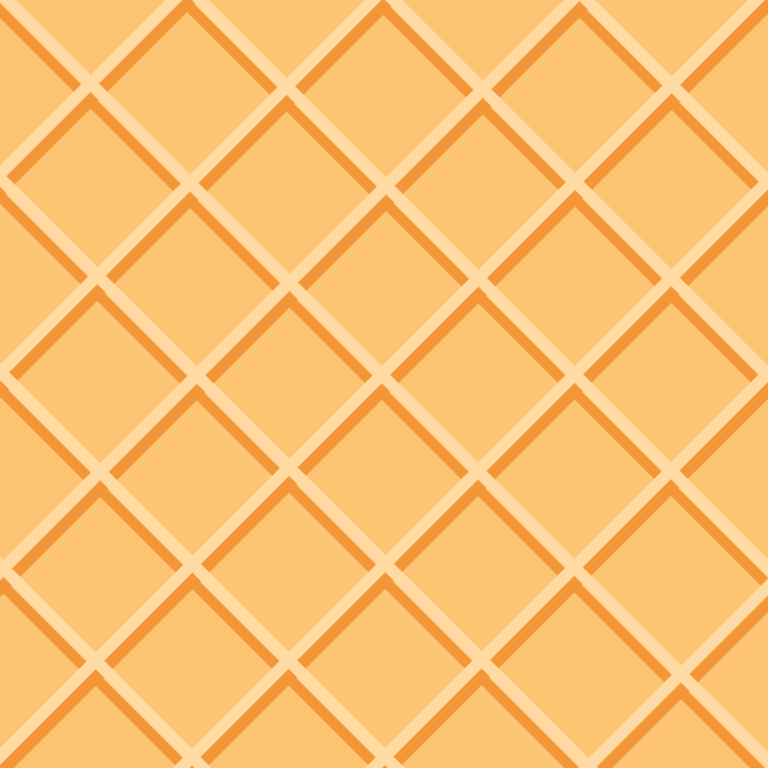
Write a three.js fragment shader that draws this pattern.

```glsl
// Waffle lattice: pale diagonal ridges with dark shadows on a golden base.
varying vec2 vUv;

const vec3 BASE = vec3(0.99, 0.77, 0.45);
const vec3 RIDGE = vec3(1.00, 0.86, 0.64);
const vec3 SHADE = vec3(0.95, 0.59, 0.22);
const vec3 RIM = vec3(0.99, 0.81, 0.53);

// Extents measured along the diagonal sum or difference of x and y
const float HALF_RIDGE = 0.0111;
const float RIM_REACH = 0.0134;
const float SHADE_REACH = 0.0328;

// Soft coverage of the interval from lo to hi
float band(float d, float lo, float hi, float soft) {
  return clamp((d - lo) / soft + 0.5, 0.0, 1.0)
       * clamp((hi - d) / soft + 0.5, 0.0, 1.0);
}

// Rising ridges: wider pitch before the middle one, and a wide last gap
float risingLine(float k) {
  float before = 1.0 - step(0.0, k);
  float pitch = mix(0.2507, 0.2591, before);
  return 0.985 + pitch * k + 0.0189 * before + 0.0273 * step(2.5, k);
}

// Falling ridges: even pitch, with one narrow gap before the middle one
float fallingLine(float k) {
  return 0.0091 + 0.2517 * k + 0.0104 * (1.0 - step(0.0, k));
}

// Coverage of one ridge: x = ridge, y = rim, z = shadow below it
vec3 ridgeParts(float below, float soft) {
  return vec3(band(below, -HALF_RIDGE, HALF_RIDGE, soft),
              band(below, 0.0, RIM_REACH, soft),
              band(below, 0.0, SHADE_REACH, soft));
}

void main() {
  vec2 p = vec2(vUv.x, 1.0 - vUv.y);
  float across = p.x + p.y;
  float along = p.x - p.y;
  float soft = max(fwidth(across), 0.00001);

  // Gather both sets of ridges
  vec3 rising = vec3(0.0);
  vec3 falling = vec3(0.0);
  for (int i = -3; i <= 3; i++) {
    float k = float(i);
    rising = max(rising, ridgeParts(across - risingLine(k), soft));
    falling = max(falling, ridgeParts(fallingLine(k) - along, soft));
  }

  // Layer shadows and the thin rim, then the ridges on top
  vec3 color = mix(BASE, SHADE, falling.z);
  color = mix(color, RIM, falling.y);
  color = mix(color, SHADE, rising.z);
  color = mix(color, RIDGE, max(rising.x, falling.x));

  gl_FragColor = vec4(color, 1.0);
}
```
